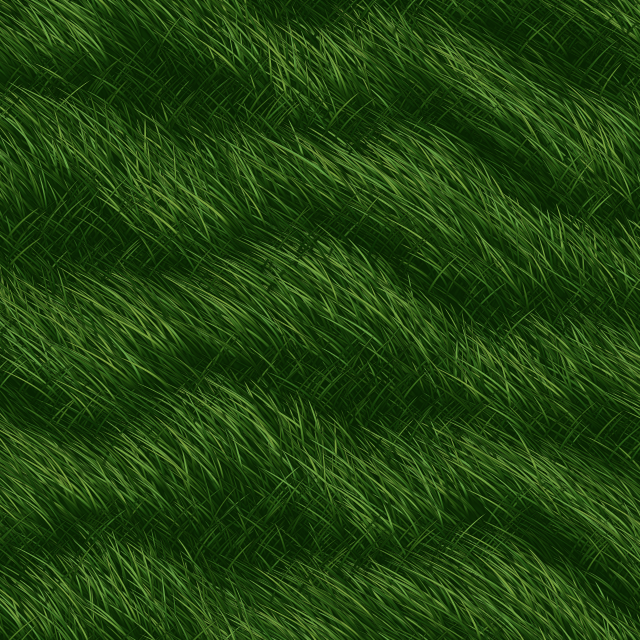
Reproduce this texture procedurally as a Shadertoy shader.

```glsl
// Dense wind-swept grass in wavy bands of light crests and dark hollows.
// Curved blades grow from jittered grid cells and are painted from far rows
// to near rows, with dark roots, bright tips and a soft shadow around each.

vec4 hash4(vec2 p) {
    float s = dot(p, vec2(127.1, 311.7));
    return fract(sin(s + vec4(0.0, 1.7, 3.1, 4.9)) * vec4(43758.55, 24634.63, 35791.31, 51237.17));
}

// 1 on the crest of a tuft band, 0 in the hollow between two bands
float crestAt(vec2 p) {
    float warp = 0.9 * sin(5.1 * p.x + 2.3 * p.y + 0.7)
               + 0.8 * sin(11.3 * p.x - 7.1 * p.y + 2.1)
               + 0.5 * sin(19.0 * p.x + 13.0 * p.y);
    return 0.5 + 0.5 * sin(29.0 * p.y + 4.0 * p.x + warp * 1.3);
}

// Tone 0..1 to green: shadows are pure green, lights turn yellowish
vec3 grassColor(float tone) {
    vec3 shade = vec3(0.03, 0.125, 0.008);
    vec3 light = vec3(0.43, 0.63, 0.25);
    return mix(shade, light, pow(vec3(clamp(tone, 0.0, 1.0)), vec3(1.35, 1.0, 1.6)));
}

// Paints one layer of blades over the colour below; gain sets its brightness
vec3 paintBlades(vec3 color, vec2 p, vec2 cell, float halfBase, float gain, float pixel) {
    vec2 home = floor(p / cell);
    int rows = int(ceil(0.12 / cell.y));

    for (int row = 0; row <= rows; row++) {
        // Roots further below can reach further sideways
        float reach = min(float(row + 1) * cell.y, 0.12) / cell.x;
        int last = 1 + int(1.3 * reach);
        for (int column = -1 - int(0.8 * reach); column <= last; column++) {
            vec2 id = home + vec2(column, -row);
            vec4 rnd = hash4(id + gain * 57.3);
            vec2 root = (id + rnd.xy) * cell;
            float rise = p.y - root.y;
            float side = root.x - p.x;
            if (rise < 0.0 || rise > 0.12) continue;
            if (side > 1.3 * rise + 0.007 || side < -0.85 * rise - 0.007) continue;

            float crest = crestAt(root);
            float height = mix(0.05, 0.08, crest) + 0.04 * rnd.z;
            float t = rise / height;
            if (t > 1.0) continue;

            // Blades arch to the left; a few in the hollows lie to the right
            float bend = -0.68 + 0.25 * sin(7.0 * root.x - 9.0 * root.y)
                       + 1.0 * (rnd.w - 0.5) - 0.25 * (1.0 - crest);
            if (crest < 0.25 && rnd.z > 0.6) bend = 0.5 + 0.35 * rnd.w;
            bend = clamp(bend, -1.3, 0.85);

            float axis = root.x + bend * height * t * (0.2 + 0.8 * t);
            float slope = bend * (0.2 + 1.6 * t);
            float dist = abs(p.x - axis) / sqrt(1.0 + slope * slope);
            if (dist > 0.007) continue;

            float halfWidth = halfBase * sqrt(1.0 - t) * (0.75 + 0.5 * rnd.x);
            float fade = smoothstep(0.05, 0.4, t) * (1.0 - smoothstep(0.93, 1.0, t));
            float cover = clamp((halfWidth - dist) / pixel + 0.5, 0.0, 1.0) * fade;
            float shadow = (1.0 - smoothstep(0.0, halfWidth + 0.0035, dist)) * fade;

            // Few blades catch full light, most stay muted
            float luck = fract(rnd.w * 7.0 + rnd.x);
            float glow = 0.26 + 0.8 * luck * luck;
            float tone = 0.04 + gain * glow * smoothstep(0.05, 0.85, t);
            tone *= mix(0.38, 1.25, crest);
            tone *= 1.0 - 0.35 * smoothstep(0.0, 0.003, dist);

            vec3 tint = vec3(0.92 + 0.2 * rnd.y, 1.0, 1.06 - 0.14 * rnd.y);
            color *= 1.0 - 0.24 * shadow;
            color = mix(color, grassColor(tone) * tint, cover);
        }
    }
    return color;
}

void mainImage(out vec4 fragColor, in vec2 fragCoord) {
    vec2 p = fragCoord / iResolution.y;
    float pixel = 1.0 / iResolution.y;

    // Dark ground, muted undergrowth, lit blades, then sparse bright ones
    vec3 color = grassColor(0.03 + 0.09 * crestAt(p));
    color = paintBlades(color, p, vec2(0.014, 0.020), 0.0034, 0.70, pixel);
    color = max(color, grassColor(0.03));
    color = paintBlades(color, p, vec2(0.013, 0.018), 0.0024, 1.35, pixel);
    color = max(color, grassColor(0.02));
    color = paintBlades(color, p, vec2(0.023, 0.025), 0.0022, 1.65, pixel);
    color = max(color, vec3(0.03, 0.125, 0.008));

    fragColor = vec4(color, 1.0);
}
```
